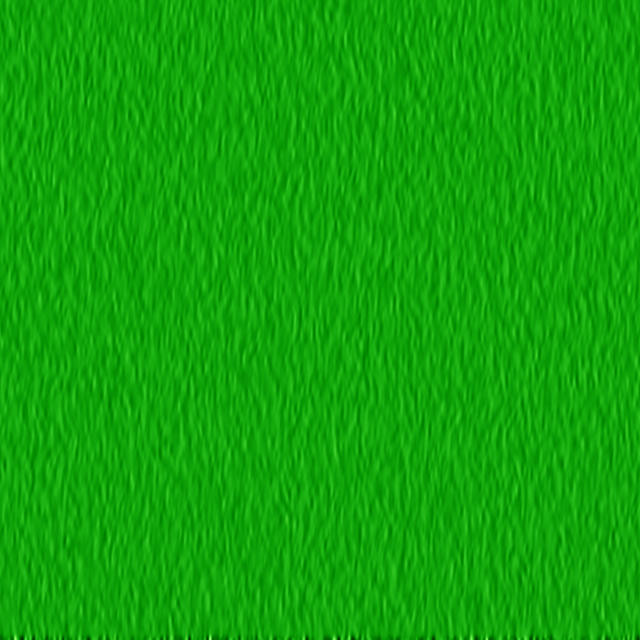
Give the GLSL for this texture, as a Shadertoy shader.

```glsl
float hash(vec2 p) {
    return fract(sin(dot(p, vec2(127.1, 311.7))) * 43758.5453);
}

float valueNoise(vec2 p) {
    vec2 cell = floor(p);
    vec2 f = smoothstep(0.0, 1.0, fract(p));
    float low = mix(hash(cell), hash(cell + vec2(1.0, 0.0)), f.x);
    float high = mix(hash(cell + vec2(0.0, 1.0)), hash(cell + vec2(1.0, 1.0)), f.x);
    return mix(low, high, f.y);
}

// One column of random tones, shifted so neighbours do not line up
float strand(float column, float y, float seed) {
    y += 7.0 * hash(vec2(column, seed));
    float row = floor(y);
    float a = hash(vec2(column + seed, row));
    float b = hash(vec2(column + seed, row + 1.0));
    return mix(a, b, smoothstep(0.0, 1.0, y - row)) - 0.5;
}

// Soft upright blades, centred on zero; each shades the blade beside it
float blades(vec2 uv, vec2 density, float slant, float seed) {
    const float SHADING = 0.6;
    vec2 p = vec2(uv.x + slant * uv.y, uv.y) * density;
    float column = floor(p.x);
    float blend = smoothstep(0.0, 1.0, p.x - column);
    float left = strand(column, p.y, seed);
    float middle = strand(column + 1.0, p.y, seed);
    float right = strand(column + 2.0, p.y, seed);
    return mix(left, middle, blend) - SHADING * mix(middle, right, blend);
}

// Green ramp that turns paler towards the highlights
vec3 grassColor(float tone) {
    vec3 middle = vec3(0.060, 0.638, 0.036);
    vec3 slope = vec3(0.055, 0.080, 0.040);
    vec3 paling = vec3(0.014, 0.0, 0.011);
    return clamp(middle + slope * tone + paling * tone * max(tone, -1.0), 0.0, 1.0);
}

void mainImage(out vec4 fragColor, in vec2 fragCoord) {
    vec2 uv = fragCoord / iResolution.y;

    // Gentle bending of the blades
    vec2 bent = uv;
    bent.x += 0.006 * (valueNoise(uv * vec2(20.0, 16.0)) - 0.5);

    // Two leaning layers of blades
    float tone = 1.8 * blades(bent, vec2(180.0, 46.0), 0.05, 13.0);
    tone += 1.85 * blades(bent, vec2(235.0, 60.0), -0.06, 57.0);

    // Ragged dark fringe along the lower edge
    float fringe = 1.0 - smoothstep(0.0, 0.011, uv.y);
    tone = tone * (1.0 + 2.0 * fringe) - 0.8 * fringe;

    fragColor = vec4(grassColor(tone), 1.0);
}
```
